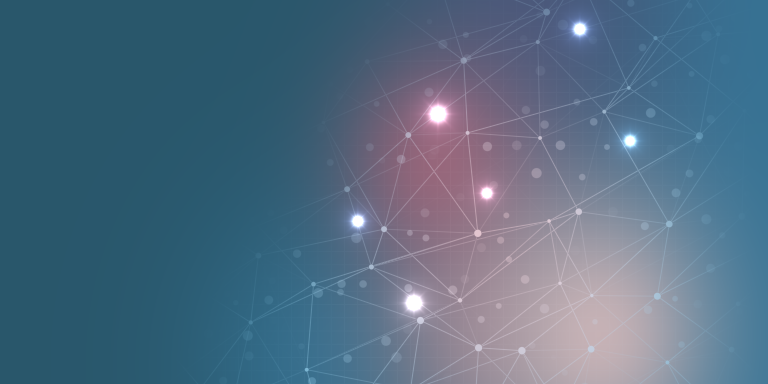
Reproduce this background procedurally as a Shadertoy shader.

```glsl
// A glowing web of linked nodes over a teal, rose and pale dusk gradient.
// Soft elliptical glows build the backdrop; jittered cells place the nodes,
// their links and the loose discs; six flares with thin rays sit on top.
#define CELL 0.185
#define JITTER 0.85
#define LINE_WIDTH 0.0005
#define LINE_ALPHA 0.42
#define NODE_RADIUS 0.0065
#define DISC_CELL 0.085
#define DISC_ALPHA 0.30
#define GRID_STEP 0.0345
#define GRID_ALPHA 0.055

const vec3 TEAL = vec3(0.16, 0.34, 0.42);
const vec3 BLUE = vec3(0.21, 0.45, 0.58);
const vec3 INDIGO = vec3(0.29, 0.34, 0.48);
const vec3 ROSE = vec3(0.64, 0.39, 0.47);
const vec3 MAUVE = vec3(0.62, 0.52, 0.57);
const vec3 PALE = vec3(0.80, 0.71, 0.72);
const vec3 CYAN = vec3(0.50, 0.80, 0.93);
const vec3 BLUSH = vec3(1.00, 0.87, 0.90);

vec2 hash2(vec2 p) {
    vec3 q = fract(vec3(p.xyx) * vec3(0.1031, 0.1030, 0.0973));
    q += dot(q, q.yzx + 33.33);
    return fract((q.xx + q.yz) * q.zy);
}

float glow(vec2 p, vec2 center, vec2 radius) {
    vec2 q = (p - center) / radius;
    return exp(-dot(q, q));
}

float segmentDistance(vec2 p, vec2 a, vec2 b) {
    vec2 ab = b - a;
    return length(p - a - ab * clamp(dot(p - a, ab) / dot(ab, ab), 0.0, 1.0));
}

float cover(float dist, float px) {
    return 1.0 - smoothstep(-0.5 * px, px, dist);
}

vec2 nodeAt(vec2 cell) {
    return (cell + 0.5 + JITTER * (hash2(cell + 17.0) - 0.5)) * CELL;
}

vec3 backdrop(vec2 p) {
    vec3 color = mix(TEAL, BLUE, smoothstep(1.0, 1.95, p.x));
    color = mix(color, BLUE, 0.85 * glow(p, vec2(0.85, 0.05), vec2(0.34, 0.42)));
    color = mix(color, INDIGO, 0.9 * glow(p, vec2(1.40, 1.0), vec2(0.36, 0.5)));
    color = mix(color, MAUVE, 0.8 * glow(p, vec2(1.25, 0.15), vec2(0.28, 0.42)));
    color = mix(color, ROSE, 0.82 * glow(p, vec2(1.14, 0.58), vec2(0.24, 0.28)));
    return mix(color, PALE, 0.95 * glow(p, vec2(1.56, 0.13), vec2(0.30, 0.37)));
}

// Links and nodes: x is link coverage, y is node coverage.
vec2 network(vec2 p, float px) {
    vec2 links[5] = vec2[5](vec2(1, 0), vec2(0, 1), vec2(1, 1), vec2(-1, 1), vec2(2, 1));
    vec2 home = floor(p / CELL);
    float lines = 0.0, dots = 0.0;
    for (int j = -2; j <= 2; j++)
    for (int i = -2; i <= 2; i++) {
        vec2 cell = home + vec2(i, j);
        vec2 a = nodeAt(cell);
        float radius = NODE_RADIUS * mix(0.6, 1.4, hash2(cell + 5.0).x);
        dots = max(dots, cover(length(p - a) - radius, px));
        for (int k = 0; k < 5; k++) {
            float strength = hash2(cell + 31.0 * float(k + 1)).y;
            float dist = segmentDistance(p, a, nodeAt(cell + links[k]));
            lines = max(lines, cover(dist - LINE_WIDTH, px) * smoothstep(0.1, 0.8, strength));
        }
    }
    return vec2(lines, dots);
}

// Loose translucent discs, one in some of the cells.
float discs(vec2 p, float px) {
    vec2 home = floor(p / DISC_CELL);
    float sum = 0.0;
    for (int j = -1; j <= 1; j++)
    for (int i = -1; i <= 1; i++) {
        vec2 cell = home + vec2(i, j);
        vec2 center = (cell + hash2(cell + 71.0)) * DISC_CELL;
        vec2 look = hash2(cell + 113.0);
        float radius = mix(0.006, 0.013, look.x);
        sum += cover(length(p - center) - radius, px) * smoothstep(0.3, 0.9, look.y);
    }
    return min(sum, 1.3);
}

// White core, tinted halo and eight thin rays.
vec3 flare(vec2 p, vec2 center, float size, vec3 tint) {
    vec2 q = (p - center) / size;
    float r = length(q);
    float rays = pow(abs(cos(4.0 * atan(q.y, q.x + 0.0001))), 12.0) * exp(-1.3 * r);
    return vec3(1.3 * exp(-r * r * 1.2)) + tint * (0.55 * exp(-0.75 * r) + 0.5 * rays);
}

void mainImage(out vec4 fragColor, in vec2 fragCoord) {
    vec2 p = fragCoord / iResolution.y;
    float px = 1.0 / iResolution.y;
    vec3 color = backdrop(p);

    // The web fades along a slanted left edge, at the right and to the top.
    float fade = smoothstep(0.0, 0.42, p.x - 0.40 - 0.55 * p.y);
    fade *= 1.0 - smoothstep(1.65, 1.98, p.x);
    fade *= mix(1.0, 0.45, smoothstep(0.6, 1.0, p.y));
    vec3 tint = mix(CYAN, BLUSH, glow(p, vec2(1.30, 0.40), vec2(0.42, 0.55)));

    // Fine square grid
    vec2 gridDist = (0.5 - abs(fract(p / GRID_STEP) - 0.5)) * GRID_STEP;
    color = mix(color, tint, GRID_ALPHA * fade * cover(min(gridDist.x, gridDist.y), px));

    // Discs, links and nodes
    color = mix(color, tint, DISC_ALPHA * fade * discs(p, px));
    vec2 web = network(p, px);
    color = mix(color, tint, fade * max(LINE_ALPHA * web.x, 0.75 * web.y));

    // Flares
    vec3 cool = vec3(0.50, 0.62, 1.0), warm = vec3(1.0, 0.60, 0.78);
    color += flare(p, vec2(1.510, 0.924), 0.015, cool);
    color += flare(p, vec2(1.141, 0.703), 0.020, warm);
    color += flare(p, vec2(1.641, 0.633), 0.013, vec3(0.4, 0.75, 1.0));
    color += flare(p, vec2(1.268, 0.497), 0.012, warm);
    color += flare(p, vec2(0.932, 0.424), 0.014, cool);
    color += flare(p, vec2(1.078, 0.211), 0.018, vec3(0.9, 0.75, 0.8));
    fragColor = vec4(min(color, 1.0), 1.0);
}
```
